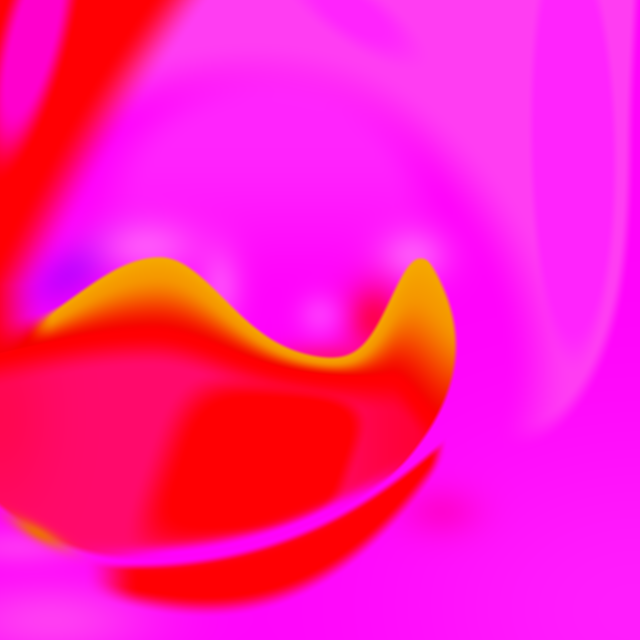
A three.js fragment shader for this background:

```glsl
// Liquid neon abstract: an orange wave crests over a crimson bowl on magenta.
// Curves built from bumps and polynomials give signed edges; soft elliptical
// blobs add glows and veils, and layered sines bend the backdrop slightly.
varying vec2 vUv;

const vec3 MAGENTA = vec3(1.0, 0.01, 0.98);
const vec3 ORCHID = vec3(1.0, 0.24, 0.95);
const vec3 FUCHSIA = vec3(1.0, 0.14, 0.99);
const vec3 RED = vec3(1.0, 0.0, 0.01);
const vec3 ROSE = vec3(1.0, 0.04, 0.42);
const vec3 VIOLET = vec3(0.72, 0.0, 1.0);

// 1 where the signed distance is negative, with a soft border
float inside(float d, float soft) {
  return 1.0 - smoothstep(-soft, soft, d);
}

// Gaussian bump with separate left and right widths
float bump(float x, float center, float leftW, float rightW) {
  float t = (x - center) / (x < center ? leftW : rightW);
  return exp(-t * t);
}

// Soft elliptical glow
float glow(vec2 p, vec2 center, vec2 radius) {
  vec2 q = (p - center) / radius;
  return exp(-dot(q, q));
}

// Normalized ellipse distance: zero on the border
float ellipse(vec2 p, vec2 center, vec2 radius) {
  return length((p - center) / radius) - 1.0;
}

vec2 turn(vec2 p, float a) {
  return vec2(cos(a) * p.x + sin(a) * p.y, cos(a) * p.y - sin(a) * p.x);
}

// Heights of the curves that bound the wave, bowl and crescent
float crestLine(float x) {
  return 0.435 + 0.163 * bump(x, 0.25, 0.195, 0.14)
       + 0.161 * bump(x, 0.657, 0.066, 0.08);
}

float underLine(float x) {
  return 0.408 + 0.072 * bump(x, 0.235, 0.3, 0.165)
       - 0.08 * smoothstep(0.61, 0.7, x);
}

float bowlLine(float x) {
  float d = x - 0.2;
  return 0.13 + d * d * (d < 0.0 ? 2.0 : 0.55 + 0.5 * d);
}

float crescentLine(float x) {
  float d = x - 0.32;
  return 0.052 + d * d * (1.2 + 1.4 * d);
}

// Signed distance to the crest, corrected for its slope
float crestDistance(vec2 p) {
  float e = 0.002;
  float slope = (crestLine(p.x + e) - crestLine(p.x - e)) / (2.0 * e);
  return (p.y - crestLine(p.x)) / sqrt(1.0 + slope * slope);
}

// Magenta field with the dome and the sweeping veils
vec3 backdrop(vec2 p) {
  vec2 q = p + 0.006 * vec2(sin(9.0 * p.y + 1.0), sin(8.0 * p.x));
  vec3 col = mix(MAGENTA, FUCHSIA, 0.8 * glow(q, vec2(1.0, 0.05), vec2(0.4, 0.3)));
  float dome = inside(ellipse(q, vec2(0.42, 0.65), vec2(0.245, 0.23)), 0.2);
  col = mix(col, FUCHSIA, dome * smoothstep(0.52, 0.78, p.y));
  float ring = smoothstep(0.41, 0.52, length(q - vec2(0.37, 0.42)));
  vec2 reach = vec2(max(q.x - 0.8, 0.0), min(q.y - 0.78, 0.0)) / vec2(0.19, 0.46);
  col = mix(col, ORCHID, ring * inside(length(reach) - 1.0, 0.05));
  vec2 slot = vec2(p.x - 0.05 * (0.75 - p.y) * (p.y - 0.45), p.y);
  col = mix(col, FUCHSIA, inside(ellipse(slot, vec2(0.896, 0.77), vec2(0.065, 0.32)), 0.12));
  vec2 fold = turn(p - vec2(0.55, 0.98), -0.6);
  col = mix(col, FUCHSIA, inside(ellipse(fold, vec2(0.0), vec2(0.1, 0.035)), 0.5));
  col = mix(col, ORCHID, glow(p, vec2(0.08, 0.03), vec2(0.16, 0.06)));
  return mix(col, ORCHID, 0.8 * glow(p, vec2(0.03, 0.145), vec2(0.1, 0.03)));
}

// Red ribbon on the left with a pink hollow in it
vec3 ribbon(vec3 col, vec2 p) {
  float h = p.y - 0.52;
  float edge = 0.01 + 0.42 * h + 0.3 * h * h;
  float low = smoothstep(0.2, 0.27, p.y);
  col = mix(col, RED, low * inside(p.x - max(edge, 0.025), 0.05));
  vec2 hollow = vec2(p.x - 0.25 * (p.y - 0.9), p.y);
  float pink = inside(ellipse(hollow, vec2(0.042, 0.94), vec2(0.045, 0.17)), 0.35);
  return mix(col, vec3(1.0, 0.0, 0.8), pink);
}

// Light around the crest and the small bead in the trough
vec3 crestGlows(vec3 col, vec2 p) {
  vec2 q = turn(p - vec2(0.115, 0.575), 0.6);
  col = mix(col, VIOLET, 0.85 * glow(q, vec2(0.0), vec2(0.08, 0.04)));
  float halo = glow(p, vec2(0.23, 0.615), vec2(0.08, 0.045))
             + glow(p, vec2(0.645, 0.6), vec2(0.055, 0.045))
             + 0.8 * glow(p, vec2(0.345, 0.55), vec2(0.035, 0.06));
  col = mix(col, vec3(1.0, 0.33, 0.98), min(halo, 1.0));
  col = mix(col, vec3(1.0, 0.0, 0.25), 0.9 * glow(p, vec2(0.585, 0.5), vec2(0.045, 0.055)));
  col = mix(col, ROSE, 0.8 * glow(p, vec2(0.51, 0.44), vec2(0.09, 0.025)));
  return mix(col, FUCHSIA + vec3(0.0, 0.06, 0.0), glow(p, vec2(0.5, 0.507), vec2(0.035)));
}

// Rose bowl with a skewed red core
vec3 bowl(vec2 p, float under) {
  vec3 col = mix(ROSE, vec3(1.0, 0.0, 0.2), smoothstep(0.45, 0.68, p.x));
  col = mix(col, vec3(1.0, 0.02, 0.27), 0.7 * glow(p, vec2(0.0, 0.35), vec2(0.08, 0.14)));
  vec2 c = p - vec2(0.4, 0.275);
  c.x -= 0.35 * c.y;
  vec2 s = c / vec2(0.145, 0.115 - 0.12 * c.x);
  float core = pow(dot(s * s, s * s), 0.25) - 1.0;
  col = mix(col, RED, inside(core, mix(0.24, 0.1, smoothstep(0.25, 0.5, p.x))));
  return mix(col, RED, smoothstep(-0.055, 0.0, p.y - under));
}

void main() {
  vec2 p = vUv;
  vec3 col = crestGlows(ribbon(backdrop(p), p), p);

  // Crescent below the bowl
  float base = bowlLine(p.x);
  float crescent = smoothstep(-0.018, 0.018, p.y - crescentLine(p.x))
                 * inside(p.y - base + 0.015, 0.008)
                 * smoothstep(0.13, 0.22, p.x) * inside(p.x - 0.685, 0.015);
  col = mix(col, vec3(1.0, 0.0, 0.75), 0.7 * glow(p, vec2(0.69, 0.2), vec2(0.06, 0.04)));
  col = mix(col, RED, crescent);

  // Bowl and wave share one outline
  float sideY = p.y - 0.46;
  float side = p.x - 0.712 + 2.4 * sideY * sideY;
  float body = inside(crestDistance(p), mix(0.03, 0.004, smoothstep(0.0, 0.1, p.x)))
             * inside(side, 0.005) * inside(base - p.y, 0.007);
  float under = underLine(p.x);
  vec3 fill = bowl(p, under);
  float rise = clamp((p.y - under) / max(crestLine(p.x) - under, 0.01), 0.0, 1.0);
  float heat = 0.5 * smoothstep(0.0, 0.75, rise) + 0.17 * rise * rise;
  heat *= smoothstep(0.04, 0.085, p.x);
  fill = mix(fill, vec3(0.96, heat, 0.0), smoothstep(0.0, 0.15, rise));
  col = mix(col, fill, body);

  // Bright rim and ember along the base
  float rim = bump(p.y, base + 0.001, 0.014, 0.014)
            * smoothstep(0.1, 0.28, p.x) * inside(p.x - 0.58, 0.08);
  col = mix(col, MAGENTA, rim);
  vec2 ember = turn(p - vec2(0.06, 0.167), -0.5);
  col = mix(col, vec3(0.94, 0.42, 0.03), glow(ember, vec2(0.0), vec2(0.047, 0.012)));
  gl_FragColor = vec4(col, 1.0);
}
```
